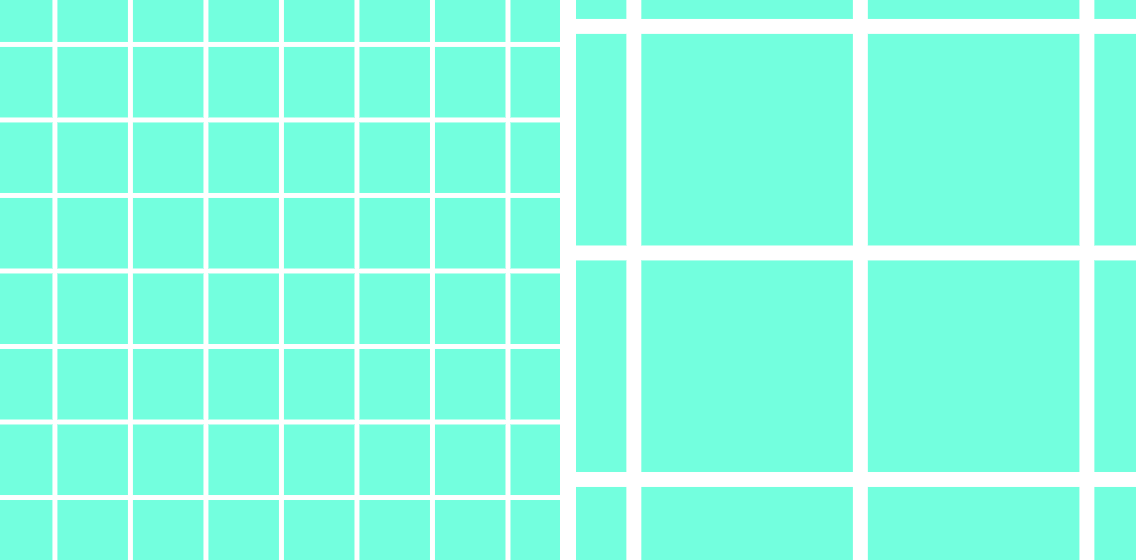
Left: the whole. Right: its middle third, enlarged.
A Shadertoy shader for this pattern:

```glsl
#define PITCH 0.13484
#define LINE_WIDTH 0.0089
#define CROSSING vec2(0.5026, 0.5161)
#define TILE_COLOR vec3(0.45, 1.0, 0.87)
#define LINE_COLOR vec3(1.0)

// Distance from each coordinate to its nearest grid line
vec2 gridDistance(vec2 p) {
    vec2 cell = fract((p - CROSSING) / PITCH + 0.5) - 0.5;
    return abs(cell) * PITCH;
}

void mainImage(out vec4 fragColor, in vec2 fragCoord) {
    vec2 uv = fragCoord / iResolution.xy;
    vec2 pixel = 1.0 / iResolution.xy;

    // Line coverage, softened over one pixel
    vec2 coverage = clamp((0.5 * LINE_WIDTH - gridDistance(uv)) / pixel + 0.5, 0.0, 1.0);
    float line = max(coverage.x, coverage.y);

    fragColor = vec4(mix(TILE_COLOR, LINE_COLOR, line), 1.0);
}
```
